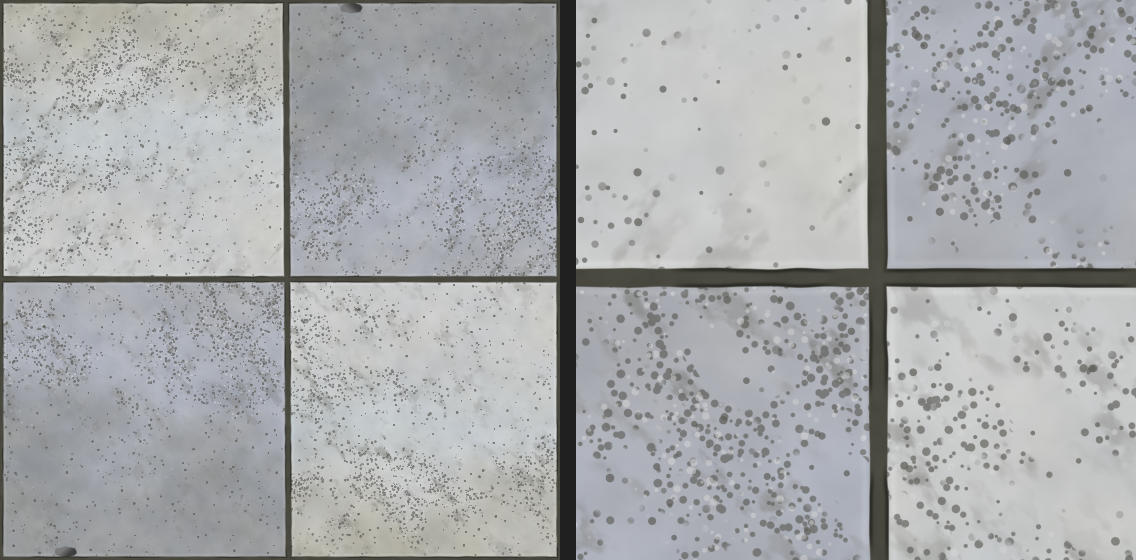
Left: the whole. Right: its middle third, enlarged.
Give the GLSL for this texture, as a WebGL 2 fragment shader.

```glsl
#version 300 es
precision highp float;
// Two by two speckled stone tiles, warm and cool in checker order, with dark grout.
uniform vec2 u_resolution;
out vec4 fragColor;

const vec3 GROUT = vec3(0.285, 0.285, 0.25);
const vec3 CREVICE = vec3(0.15, 0.15, 0.13);
const vec3 WARM_BEIGE = vec3(0.71, 0.705, 0.665);
const vec3 WARM_PALE = vec3(0.785, 0.79, 0.785);
const vec3 COOL_GREY = vec3(0.60, 0.61, 0.62);
const vec3 COOL_BLUE = vec3(0.675, 0.69, 0.73);
const vec3 SPECK = vec3(0.36, 0.36, 0.34);
const vec3 SMUDGE = vec3(0.47, 0.47, 0.45);
const float MARGIN = 0.0062;      // outer grout width
const float HALF_GAP = 0.0055;    // half the inner grout width
const vec2 SEAM = vec2(0.5155, 0.5013);
const float SEAM_TILT = -0.005;   // drift of the vertical seam over the height
const float FINE_CELLS = 230.0;   // speck cells across the canvas
const float PIT_CELLS = 75.0;
const vec2 CHIP_CENTER = vec2(0.111, 0.008);
const vec2 CHIP_RADIUS = vec2(0.021, 0.010);

vec3 hash3(vec2 p) {
  vec3 q = fract(p.xyx * vec3(0.1031, 0.1030, 0.0973));
  q += dot(q, q.yxz + 33.33);
  return fract((q.xxy + q.yzz) * q.zyx);
}

float valueNoise(vec2 p) {
  vec2 i = floor(p), f = fract(p);
  f = f * f * (3.0 - 2.0 * f);
  vec2 o = vec2(0.0, 1.0);
  return mix(mix(hash3(i).x, hash3(i + o.yx).x, f.x),
             mix(hash3(i + o.xy).x, hash3(i + o.yy).x, f.x), f.y);
}

float layeredNoise(vec2 p) {
  float sum = 0.0, amp = 0.5;
  for (int i = 0; i < 4; i++) {
    sum += amp * valueNoise(p);
    p = mat2(1.6, 1.2, -1.2, 1.6) * p + 5.7;
    amp *= 0.5;
  }
  return sum / 0.9375;
}

// Cellular dots; density sets the fraction of cells that hold one.
float specks(vec2 p, float cells, float density, float radius) {
  vec2 g = p * cells, id = floor(g);
  float soft = 0.2 + cells / u_resolution.y * 0.5;
  float ink = 0.0;
  for (int y = -1; y <= 1; y++)
    for (int x = -1; x <= 1; x++) {
      vec2 cell = id + vec2(x, y);
      vec3 h = hash3(cell + 17.0);
      float size = radius * (0.5 + fract(h.x * 13.7 + h.y * 7.1));
      float dot_ = 1.0 - smoothstep(size - soft * radius, size + soft * radius,
                                    length(g - cell - h.xy));
      ink = max(ink, dot_ * smoothstep(h.z, h.z + 0.08, density));
    }
  return ink;
}

float bell(float x, float center, float width) {
  float t = (x - center) / width;
  return exp(-t * t);
}

// q.y runs from the outer edge of the canvas towards the middle seam.
vec3 stone(vec2 q, bool warm) {
  vec2 s = q + (warm ? vec2(1.3, 2.1) : vec2(4.7, 3.4));
  vec2 streak = vec2((s.x - s.y) * 0.5, (s.x + s.y) * 0.8);
  float cloud = layeredNoise(s * 9.0) - 0.5;
  float mottle = layeredNoise(s * 38.0) - 0.5;
  float patches = layeredNoise(streak * 24.0);
  float blend, heavy;
  vec3 color;
  if (warm) {
    blend = smoothstep(0.0, 0.26, q.y + 0.25 * cloud + 0.08 * q.x);
    color = mix(WARM_BEIGE, WARM_PALE, blend);
    color += vec3(-0.025, -0.005, 0.015) * bell(q.y, 0.24, 0.07) * (1.0 - q.x);
    heavy = bell(q.y, 0.125, 0.065) * (1.05 - 0.9 * q.x)
          + 0.65 * bell(q.y, 0.35, 0.09) * (1.0 - smoothstep(0.08, 0.32, q.x));
  } else {
    blend = smoothstep(0.1, 0.36, q.y + 0.3 * cloud + 0.2 * (q.x - 0.25));
    color = mix(COOL_GREY, COOL_BLUE, blend);
    color = mix(color, vec3(0.65, 0.655, 0.66), 0.5 * smoothstep(0.37, 0.48, q.y));
    heavy = 0.75 * smoothstep(0.18, 0.43, q.y) * (0.65 + 0.7 * q.x);
  }
  color += 0.075 * mottle + 0.05 * cloud;
  color += vec3(0.02, 0.01, -0.025) * (layeredNoise(s * 16.0 + 9.0) - 0.5);

  // Dark smudges, dense grains, pale flecks and scattered pits
  float smudge = smoothstep(0.54, 0.76, layeredNoise(streak * 65.0 + 3.0));
  color = mix(color, SMUDGE, smudge * (0.22 + 0.45 * heavy) * smoothstep(0.35, 0.65, patches));
  float density = 0.02 + (0.08 + 0.65 * heavy) * smoothstep(0.36, 0.72, patches);
  vec2 warp = 0.0015 * vec2(mottle, cloud);
  color = mix(color, SPECK, 0.65 * specks(s + warp, FINE_CELLS, density, 0.40));
  color = mix(color, vec3(0.84), 0.5 * specks(s + 7.0, FINE_CELLS, density * 0.45, 0.35));
  return mix(color, SPECK, 0.7 * specks(s + 3.0, PIT_CELLS, 0.22, 0.13));
}

void main() {
  vec2 uv = gl_FragCoord.xy / u_resolution;
  float px = 1.0 / min(u_resolution.x, u_resolution.y);

  // Tile bounds and mirrored local position
  vec2 seam = SEAM + vec2(SEAM_TILT * uv.y, 0.0);
  vec2 side = step(seam, uv);
  vec2 low = mix(vec2(MARGIN), seam + HALF_GAP, side);
  vec2 high = mix(seam - HALF_GAP, vec2(1.0 - MARGIN), side);
  vec2 q = vec2(uv.x - low.x, side.y > 0.5 ? high.y - uv.y : uv.y - low.y);
  bool warm = side.x != side.y;

  vec2 inset = min(uv - low, high - uv);
  float edge = min(inset.x, inset.y) + 0.0012 * (valueNoise(uv * 60.0) - 0.5);

  vec3 tile = stone(q, warm);
  tile += 0.035 * bell(edge, 0.003, 0.002);

  // Worn chip on the outer edge of the cool tiles
  vec2 c = (q - CHIP_CENTER) / CHIP_RADIUS;
  float chip = 1.0 - smoothstep(0.82, 1.05, length(c) + 0.2 * (valueNoise(q * 180.0) - 0.5));
  vec3 chipColor = mix(vec3(0.48), vec3(0.24), smoothstep(-0.6, 0.7, c.x - 0.5 * c.y));
  if (!warm) tile = mix(tile, chipColor, chip);

  // Grout with broken dark crevices beside the tiles
  vec3 grout = GROUT + 0.04 * (layeredNoise(uv * 90.0) - 0.5);
  float crevice = bell(edge, -0.001, 0.0013) * smoothstep(0.4, 0.7, valueNoise(uv * 22.0));
  grout = mix(grout, CREVICE, 0.8 * crevice);

  fragColor = vec4(mix(grout, tile, smoothstep(-px, px, edge)), 1.0);
}
```
